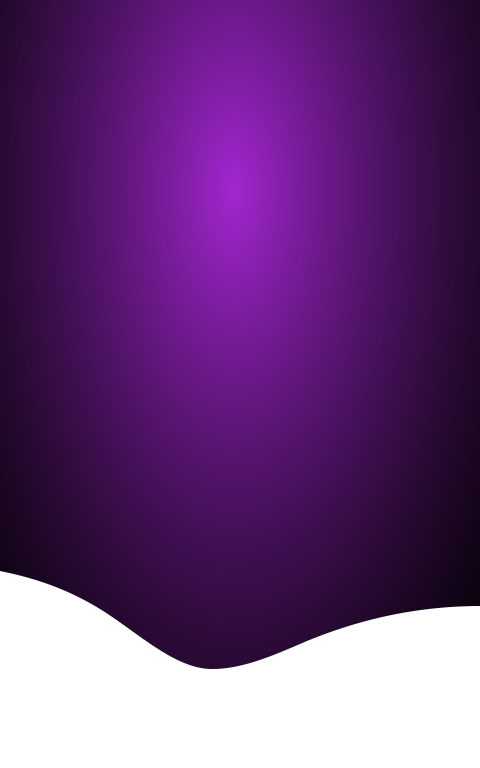
Write a WebGL 2 fragment shader that draws this background.

```glsl
#version 300 es
precision highp float;
// A violet elliptical glow fading to near black above a white wave.
// The glow is a quadratic falloff of elliptical distance; the wave is a
// smooth cubic Hermite curve through a few knots, filled below.

uniform vec2 u_resolution;
out vec4 fragColor;

const vec3 GLOW_COLOR = vec3(0.635, 0.150, 0.815);
const vec3 WAVE_COLOR = vec3(1.0);
const vec2 GLOW_CENTER = vec2(0.487, 0.752);
const vec2 GLOW_RADII = vec2(0.629, 0.794);

// Wave knots: x, height, slope
const int KNOT_COUNT = 5;
const vec3 WAVE_KNOTS[KNOT_COUNT] = vec3[](
    vec3(0.0, 0.2565, -0.125),
    vec3(0.2083, 0.2070, -0.385),
    vec3(0.4417, 0.1289, 0.0),
    vec3(0.625, 0.1615, 0.269),
    vec3(1.0, 0.2109, 0.0)
);

// Cubic Hermite segment between knots a and b; returns height and slope
vec2 hermite(vec3 a, vec3 b, float x) {
    float span = b.x - a.x;
    float t = (x - a.x) / span;
    float rise = b.y - a.y;
    float c1 = a.z * span;
    float c2 = 3.0 * rise - (2.0 * a.z + b.z) * span;
    float c3 = (a.z + b.z) * span - 2.0 * rise;
    float height = a.y + t * (c1 + t * (c2 + t * c3));
    float slope = (c1 + t * (2.0 * c2 + t * 3.0 * c3)) / span;
    return vec2(height, slope);
}

// Height and slope of the whole wave
vec2 waveProfile(float x) {
    vec2 profile = vec2(0.0);
    for (int i = 0; i < KNOT_COUNT - 1; i++) {
        if (x >= WAVE_KNOTS[i].x) {
            profile = hermite(WAVE_KNOTS[i], WAVE_KNOTS[i + 1], x);
        }
    }
    return profile;
}

// Brightness that eases off with elliptical distance
float glow(vec2 uv, vec2 center, vec2 radii) {
    float d = min(length((uv - center) / radii), 1.5);
    return max(1.0 - 1.2025 * d + 0.305 * d * d, 0.0);
}

// Coverage below the wave, softened over one pixel across the edge
float waveMask(vec2 uv, vec2 resolution) {
    vec2 profile = waveProfile(uv.x);
    float pixelSlope = profile.y * resolution.y / resolution.x;
    float edgeDistance = (profile.x - uv.y) * resolution.y
                       / sqrt(1.0 + pixelSlope * pixelSlope);
    return clamp(edgeDistance + 0.5, 0.0, 1.0);
}

void main() {
    vec2 uv = gl_FragCoord.xy / u_resolution;
    vec3 color = GLOW_COLOR * glow(uv, GLOW_CENTER, GLOW_RADII);
    color = mix(color, WAVE_COLOR, waveMask(uv, u_resolution));
    fragColor = vec4(color, 1.0);
}
```
